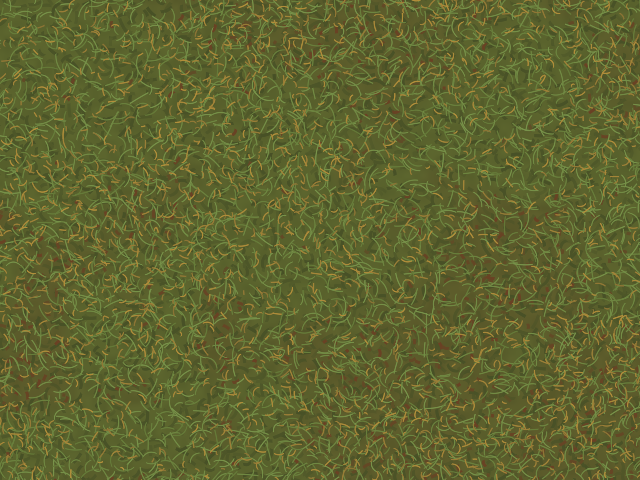
A Shadertoy shader for this texture:

```glsl
// Mossy turf: fine bent grass strands, ochre straw and brown flecks over dark green ground.

const vec3 GROUND_GREEN = vec3(0.350, 0.385, 0.175);
const vec3 GROUND_BROWN = vec3(0.365, 0.315, 0.155);
const vec3 SHADE_GREEN  = vec3(0.280, 0.315, 0.150);
const vec3 FLECK_BROWN  = vec3(0.415, 0.255, 0.140);
const vec3 GRASS_DULL   = vec3(0.390, 0.470, 0.215);
const vec3 GRASS_BRIGHT = vec3(0.470, 0.575, 0.290);
const vec3 STRAW_DULL   = vec3(0.540, 0.450, 0.205);
const vec3 STRAW_BRIGHT = vec3(0.700, 0.560, 0.230);

// Lengths are fractions of the canvas height.
struct Strands {
    float cell;       // size of a scatter cell
    int count;        // candidates per cell
    vec2 halfLength;  // shortest, longest
    float halfWidth;
    float bend;       // sag at the tips, relative to half length
    vec2 density;     // chance of a strand outside and inside patches
    int seed;
};

// Integer hash giving three values in 0..1
vec3 hash3(ivec3 key) {
    uvec3 v = uvec3(key) * 1664525u + 1013904223u;
    v.x += v.y * v.z; v.y += v.z * v.x; v.z += v.x * v.y;
    v ^= v >> 16u;
    v.x += v.y * v.z; v.y += v.z * v.x; v.z += v.x * v.y;
    return vec3(v >> 8u) / 16777216.0;
}

float valueNoise(vec2 p, int seed) {
    ivec2 i = ivec2(floor(p));
    vec2 f = fract(p);
    f = f * f * (3.0 - 2.0 * f);
    float a = hash3(ivec3(i, seed)).x;
    float b = hash3(ivec3(i + ivec2(1, 0), seed)).x;
    float c = hash3(ivec3(i + ivec2(0, 1), seed)).x;
    float d = hash3(ivec3(i + ivec2(1, 1), seed)).x;
    return mix(mix(a, b, f.x), mix(c, d, f.x), f.y);
}

// Soft-edged patches, 0 outside and 1 inside
float patches(vec2 p, int seed) {
    float n = 0.6 * valueNoise(p * 4.0, seed) + 0.4 * valueNoise(p * 11.0, seed + 1);
    return smoothstep(0.36, 0.72, n);
}

// Coverage of one strand, curved like a shallow parabola
float strandMask(vec2 p, float angle, float halfLength, float halfWidth, float bend, float aa) {
    float c = cos(angle), s = sin(angle);
    vec2 q = vec2(c * p.x + s * p.y, c * p.y - s * p.x);
    float t = q.x / halfLength;
    float d = max(abs(q.y - bend * halfLength * (t * t - 0.4)) - halfWidth,
                  abs(q.x) - halfLength);
    return 1.0 - smoothstep(-0.5 * aa, 0.5 * aa, d);
}

// Paints a scattered layer of strands over a base colour
vec3 paintStrands(vec3 base, vec2 p, Strands s, vec3 dull, vec3 bright, int patchSeed, float aa) {
    ivec2 home = ivec2(floor(p / s.cell));
    for (int y = -1; y <= 1; y++)
    for (int x = -1; x <= 1; x++) {
        ivec2 id = home + ivec2(x, y);
        vec2 centre = (vec2(id) + 0.5) * s.cell;
        float chance = mix(s.density.x, s.density.y, patches(centre, patchSeed));
        float flow = 5.0 * valueNoise(centre * 7.0, 40) - 2.2;
        for (int k = 0; k < s.count; k++) {
            vec3 place = hash3(ivec3(id, s.seed + 2 * k));
            if (place.z > chance) continue;
            vec3 shape = hash3(ivec3(id, s.seed + 2 * k + 1));
            vec2 root = (vec2(id) + place.xy) * s.cell;
            float angle = flow + 2.6 * (shape.x - 0.5);
            float halfLength = mix(s.halfLength.x, s.halfLength.y, shape.y);
            float bend = s.bend * (2.0 * shape.z - 1.0);
            float mask = strandMask(p - root, angle, halfLength, s.halfWidth, bend, aa);
            float tone = fract(shape.z * 7.0 + place.x);
            base = mix(base, mix(dull, bright, tone), mask);
        }
    }
    return base;
}

void mainImage(out vec4 fragColor, in vec2 fragCoord) {
    vec2 p = fragCoord / iResolution.y;
    float aa = max(1.0 / iResolution.y, 0.0016);
    const int BROWN_PATCH = 11, STRAW_PATCH = 23, GRASS_PATCH = 31;

    Strands shade = Strands(0.030, 2, vec2(0.006, 0.016), 0.0034, 0.4, vec2(0.85, 0.95), 100);
    Strands fleck = Strands(0.028, 2, vec2(0.003, 0.009), 0.0032, 0.3, vec2(0.02, 0.42), 200);
    Strands grass = Strands(0.034, 3, vec2(0.009, 0.023), 0.0013, 0.5, vec2(0.78, 1.00), 300);
    Strands straw = Strands(0.026, 2, vec2(0.004, 0.012), 0.0014, 0.5, vec2(0.38, 0.80), 400);

    // Ground with broad brown areas and a faint mottle
    float brown = patches(p, BROWN_PATCH);
    vec3 colour = mix(GROUND_GREEN, GROUND_BROWN, 0.45 * brown);
    colour *= 0.96 + 0.08 * valueNoise(p * 60.0, 50);

    // Shadowed blades, fallen flecks, then the bright strands
    colour = paintStrands(colour, p, shade, SHADE_GREEN, mix(SHADE_GREEN, colour, 0.7), GRASS_PATCH, aa);
    colour = paintStrands(colour, p, fleck, GROUND_BROWN, FLECK_BROWN, BROWN_PATCH, aa);
    colour = paintStrands(colour, p, grass, GRASS_DULL, GRASS_BRIGHT, GRASS_PATCH, aa);
    colour = paintStrands(colour, p, straw, STRAW_DULL, STRAW_BRIGHT, STRAW_PATCH, aa);

    fragColor = vec4(colour, 1.0);
}
```
